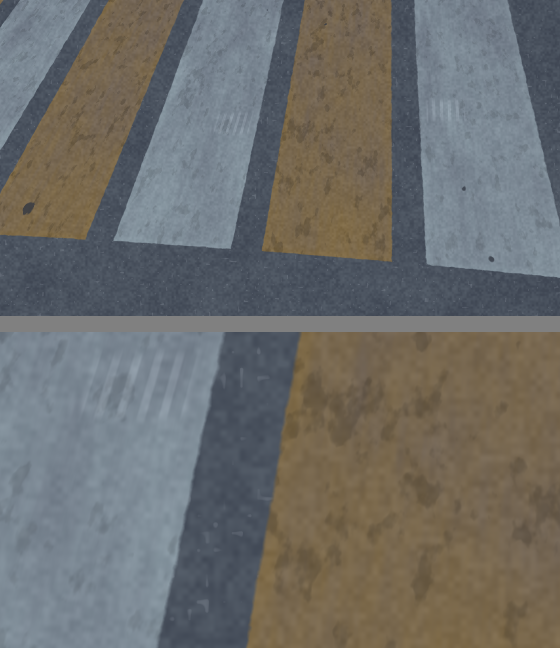
Top: the whole. Bottom: its middle third, enlarged.
Write a Shadertoy shader that draws this pattern.

```glsl
const vec3 ASPHALT_DARK = vec3(0.25, 0.28, 0.33);
const vec3 ASPHALT_LIGHT = vec3(0.33, 0.365, 0.41);
const vec3 WHITE_WORN = vec3(0.44, 0.48, 0.53);
const vec3 WHITE_FRESH = vec3(0.53, 0.59, 0.63);
const vec3 OCHRE_WORN = vec3(0.44, 0.39, 0.34);
const vec3 OCHRE_FRESH = vec3(0.50, 0.42, 0.28);
const vec3 SPOT_COLOR = vec3(0.20, 0.22, 0.26);

const float HALF_WIDTH = 0.4;       // half stripe, in stripe periods
const float LAST_STRIPE = 4.0;
const vec2 ORIGIN = vec2(0.0648, -0.739);  // left edge of stripe 0: start, slope
const vec3 PERIOD = vec3(0.268, 0.033, 0.195); // period: base, growth in x and depth
const vec3 END_LINE = vec3(0.743, 0.05, 0.0151); // paint end: quadratic in x
const float EDGE_BLUR = 0.0025;
const float EDGE_ROUGHNESS = 0.005;
const float GRAIN = 0.075;
const float SPOT_DENSITY = 2.0;
const float SPOT_CHANCE = 0.28;

float hash(vec2 p) {
    vec3 q = fract(p.xyx * 0.1031);
    q += dot(q, q.yzx + 33.33);
    return fract((q.x + q.y) * q.z);
}

float noise(vec2 p) {
    vec2 cell = floor(p), f = fract(p);
    f = f * f * (3.0 - 2.0 * f);
    float low = mix(hash(cell), hash(cell + vec2(1, 0)), f.x);
    float high = mix(hash(cell + vec2(0, 1)), hash(cell + vec2(1, 1)), f.x);
    return mix(low, high, f.y);
}

float fbm(vec2 p) {
    float sum = 0.0, weight = 0.5;
    for (int i = 0; i < 4; i++) {
        sum += weight * noise(p);
        p = mat2(1.6, 1.2, -1.2, 1.6) * p + 7.3;
        weight *= 0.5;
    }
    return sum / 0.9375;
}

// Dark chips, at most one per cell of the ground plane
float spots(vec2 ground) {
    vec2 g = ground * SPOT_DENSITY;
    vec2 cell = floor(g);
    vec2 center = 0.2 + 0.6 * vec2(hash(cell + 11.0), hash(cell + 47.0));
    float radius = mix(0.02, 0.075, pow(hash(cell + 83.0), 2.0));
    float ragged = 0.035 * (noise(g * 26.0) - 0.5);
    float dist = length(fract(g) - center) + ragged - radius;
    return step(hash(cell + 5.0), SPOT_CHANCE) * smoothstep(0.012, -0.012, dist);
}

// Short comb of pale scratches on a white stripe
float scratches(float across, float depth, float stripe) {
    float x = across - (0.63 - 0.21 * stripe);
    float y = depth - (0.43 - 0.02 * stripe);
    float teeth = smoothstep(0.27, 0.12, abs(fract(x * 18.0 + y * 2.0) - 0.5));
    float box = smoothstep(0.15, 0.12, abs(x)) * smoothstep(0.042, 0.025, abs(y));
    return teeth * box * step(1.0, stripe);
}

void mainImage(out vec4 fragColor, in vec2 fragCoord) {
    vec2 p = fragCoord / iResolution.y;
    float depth = 1.0 - p.y;

    // Perspective ground plane: x counts stripe periods, y runs along them
    float period = PERIOD.x + PERIOD.y * p.x + PERIOD.z * depth;
    vec2 ground = vec2(p.x - ORIGIN.x - ORIGIN.y * depth, depth) / period;
    float stripe = floor(ground.x - HALF_WIDTH + 0.5);
    float across = ground.x - HALF_WIDTH - stripe;

    // Distance inside the paint, with crumbled edges
    float side = (HALF_WIDTH - abs(across)) * period;
    float end = END_LINE.x + p.x * (END_LINE.y + END_LINE.z * p.x) - depth;
    float inside = min(side, end);
    inside += EDGE_ROUGHNESS * (fbm(p * 65.0) - 0.5);
    float blur = max(EDGE_BLUR, 0.8 / iResolution.y);
    float paint = smoothstep(-blur, blur, inside) * step(stripe, LAST_STRIPE);

    // Texture layers
    float grain = 0.6 * noise(p * 150.0) + 0.4 * noise(p * 73.0 + 19.0) - 0.5;
    float patches = fbm(ground * vec2(4.0, 3.0) + stripe * 17.0);
    float fibres = fbm(ground * vec2(34.0, 7.0) + 31.0);
    float pits = smoothstep(0.61, 0.76, fbm(ground * vec2(19.0, 15.0) + 3.0));

    // Asphalt
    float tone = 0.45 + 0.7 * (fbm(p * 9.0) - 0.5) + 1.1 * grain;
    vec3 color = mix(ASPHALT_DARK, ASPHALT_LIGHT, clamp(tone, 0.0, 1.0));
    float pebble = smoothstep(0.86, 0.98, noise(p * 110.0 + 61.0));
    color += 0.07 * pebble * vec3(1.0, 0.98, 0.97);

    // Alternating paint, fresher near the viewer and along its rim
    float isOchre = mod(stripe, 2.0);
    float rim = smoothstep(0.025, 0.0, inside);
    float fresh = 0.3 + 0.45 * depth + 1.1 * (patches - 0.5)
                + 0.6 * (fibres - 0.5) + 0.25 * rim;
    fresh = clamp(fresh, 0.0, 1.0);
    vec3 white = mix(WHITE_WORN, WHITE_FRESH, fresh);
    white += 0.06 * scratches(across, depth, stripe);
    vec3 ochre = mix(OCHRE_WORN, OCHRE_FRESH, fresh);
    vec3 coat = mix(white, ochre, isOchre) + GRAIN * grain;
    coat *= 1.0 - 0.14 * pits * mix(0.7, 1.0, isOchre);

    color = mix(color, coat, paint);
    color = mix(color, SPOT_COLOR, 0.8 * spots(ground) * paint);
    fragColor = vec4(clamp(color, 0.0, 1.0), 1.0);
}
```
